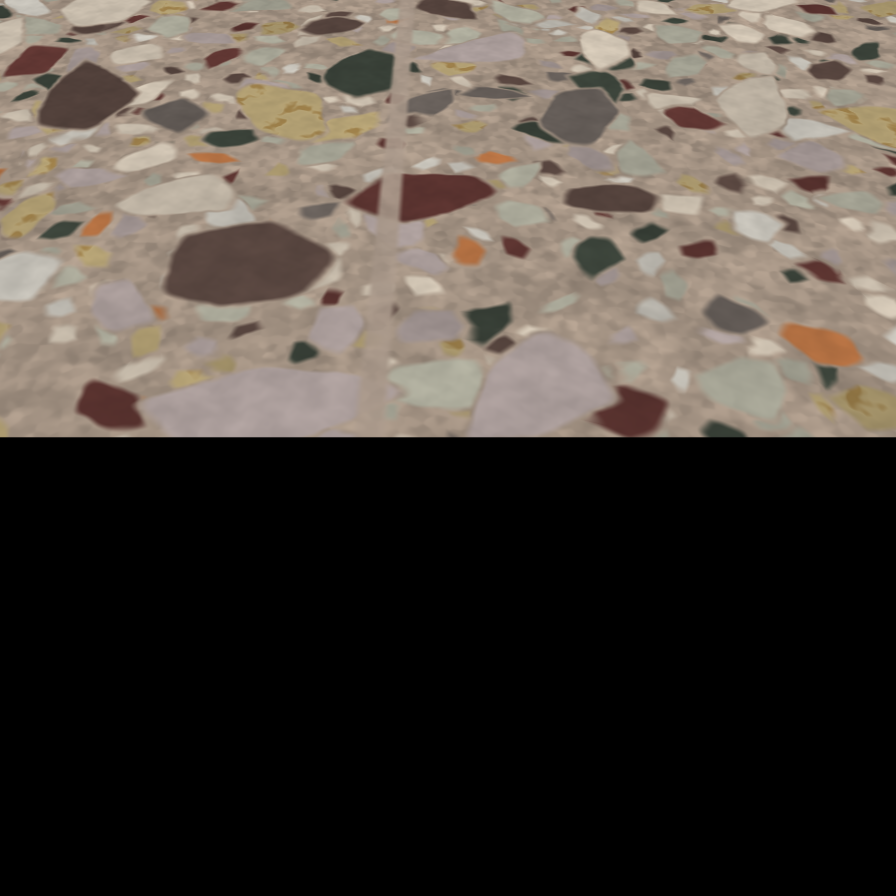
Give the GLSL for this texture, as a three.js fragment shader.

```glsl
// Terrazzo floor seen at a slant, above an empty black lower half.
// Canvas points are projected to the floor plane, where three sizes of
// rounded polygon chips are scattered on jittered grids over grainy mortar.
varying vec2 vUv;

const float FLOOR_EDGE = 0.512;   // lower border of the floor
const float HORIZON = 1.49;       // height of the vanishing line
const float DEPTH = 1.3;          // foreshortening of the floor
const float SOFTNESS = 0.0065;    // half width of blurred chip edges
const float GAP = 0.006;          // mortar left around chips
const float JOINT_WIDTH = 0.017;
const vec3 MORTAR = vec3(0.635, 0.570, 0.510);
const vec3 JOINT = vec3(0.655, 0.590, 0.535);
const vec3 CREAM = vec3(0.790, 0.745, 0.680);
const vec3 WHITE = vec3(0.755, 0.740, 0.705);
const vec3 SAGE = vec3(0.650, 0.645, 0.585);
const vec3 LILAC = vec3(0.645, 0.595, 0.585);
const vec3 OLIVE = vec3(0.680, 0.610, 0.440);
const vec3 BROWN = vec3(0.340, 0.270, 0.245);
const vec3 MAROON = vec3(0.360, 0.205, 0.190);
const vec3 GREEN = vec3(0.225, 0.255, 0.220);
const vec3 SLATE = vec3(0.400, 0.370, 0.350);
const vec3 ORANGE = vec3(0.700, 0.440, 0.260);

vec4 hash4(vec2 p) {
  vec4 q = fract(p.xyxy * vec4(0.1031, 0.1030, 0.0973, 0.1099));
  q += dot(q, q.wzxy + 33.33);
  return fract((q.xxyz + q.yzzw) * q.zywx);
}

mat2 rotate(float a) {
  return mat2(cos(a), sin(a), -sin(a), cos(a));
}

// Layered sines, roughly -1 to 1
float waves(vec2 p) {
  float sum = 0.0, amp = 0.5;
  for (int i = 0; i < 4; i++) {
    p = rotate(1.1) * p * 1.7 + 2.3;
    sum += amp * sin(p.x + 1.5 * sin(p.y));
    amp *= 0.6;
  }
  return sum;
}

// Cellular grain: soft blobs with a random tone each, around zero
float grains(vec2 p) {
  vec2 cell = floor(p);
  float tone = 0.0, total = 0.0;
  for (int j = -1; j <= 1; j++)
  for (int i = -1; i <= 1; i++) {
    vec2 id = cell + vec2(float(i), float(j));
    vec4 h = hash4(id + 71.0);
    vec2 d = p - id - h.xy;
    float w = exp(-5.0 * dot(d, d));
    tone += w * (h.z - 0.5);
    total += w;
  }
  return tone / total;
}

vec3 chipColour(float pick) {
  vec3 c = CREAM;
  c = mix(c, WHITE, step(0.16, pick));
  c = mix(c, SAGE, step(0.27, pick));
  c = mix(c, LILAC, step(0.43, pick));
  c = mix(c, OLIVE, step(0.58, pick));
  c = mix(c, BROWN, step(0.68, pick));
  c = mix(c, MAROON, step(0.77, pick));
  c = mix(c, GREEN, step(0.84, pick));
  c = mix(c, SLATE, step(0.92, pick));
  return mix(c, ORANGE, step(0.97, pick));
}

// Rounded polygon with uneven sides, signed distance approximately
float chipShape(vec2 q, float radius, vec2 seed) {
  float sum = 0.0;
  for (int i = 0; i < 6; i++) {
    vec4 h = hash4(seed + float(i) * 7.31);
    float a = (float(i) + 0.8 * h.x) * 1.0472;
    float side = radius * mix(0.72, 1.2, h.y);
    sum += pow(max(dot(q, vec2(cos(a), sin(a))) / side, 0.0001), 12.0);
  }
  return (pow(sum, 1.0 / 12.0) - 1.0) * radius;
}

// Paints one layer of chips over the ground, with mortar around each chip
vec3 addChips(vec3 ground, vec3 mortar, vec2 p, float size, float share, float seed) {
  vec2 cell = floor(p / size);
  float nearest = 1.0, second = 1.0;
  vec4 chosen = vec4(0.0);
  for (int j = -1; j <= 1; j++)
  for (int i = -1; i <= 1; i++) {
    vec2 id = cell + vec2(float(i), float(j));
    vec4 place = hash4(id + seed);
    vec4 form = hash4(id + seed + 43.7);
    if (form.x > share) continue;
    vec2 q = rotate(6.2832 * place.z) * (p - (id + 0.15 + 0.7 * place.xy) * size);
    float stretch = mix(1.0, 1.45, form.y);
    q *= vec2(1.0 / stretch, stretch);
    float d = chipShape(q, size * mix(0.22, 0.41, form.z), id + seed);
    if (d < nearest) {
      second = nearest;
      nearest = d;
      chosen = vec4(place.w, form.yzw);
    } else second = min(second, d);
  }
  float d = max(nearest, 0.5 * (nearest - second) + GAP);
  vec3 chip = chipColour(chosen.x) * mix(0.92, 1.06, chosen.w);
  float vein = waves(p * 30.0 + chosen.yz * 40.0);
  float yellow = step(0.58, chosen.x) * step(chosen.x, 0.68);
  chip *= 1.0 + 0.045 * vein + 0.03 * grains(p * 75.0);
  chip = mix(chip, chip * vec3(0.85, 0.77, 0.62), yellow * smoothstep(0.2, 0.8, vein));
  ground = mix(mortar, ground, smoothstep(0.0, GAP + SOFTNESS, nearest));
  return mix(chip, ground, smoothstep(-SOFTNESS, SOFTNESS, d));
}

void main() {
  float drop = max(HORIZON - vUv.y, 0.1);
  vec2 p = vec2(vUv.x - 0.43, DEPTH) / drop + 3.0;
  vec2 warped = p + 0.004 * vec2(waves(p * 22.0), waves(p.yx * 22.0 + 9.0));

  float grit = 0.14 * grains(p * 80.0) + 0.16 * grains(p * 38.0 + 5.0);
  vec3 mortar = MORTAR * (1.0 + grit + 0.03 * waves(p * 9.0));
  vec3 colour = addChips(mortar, mortar, warped, 0.062, 0.75, 11.0);
  colour = addChips(colour, mortar, warped, 0.135, 0.85, 137.0);
  colour = addChips(colour, mortar, warped, 0.25, 0.58, 291.0);

  // Straight joint running away from the viewer
  float along = (vUv.y - FLOOR_EDGE) / (1.0 - FLOOR_EDGE);
  float across = abs(vUv.x - mix(0.412, 0.455, along)) / drop;
  float joint = 1.0 - smoothstep(JOINT_WIDTH - 0.006, JOINT_WIDTH + 0.006, across);
  colour = mix(colour, JOINT * (1.0 + 0.4 * grit), 0.92 * joint);

  colour *= smoothstep(FLOOR_EDGE - 0.001, FLOOR_EDGE + 0.001, vUv.y);
  gl_FragColor = vec4(colour, 1.0);
}
```
